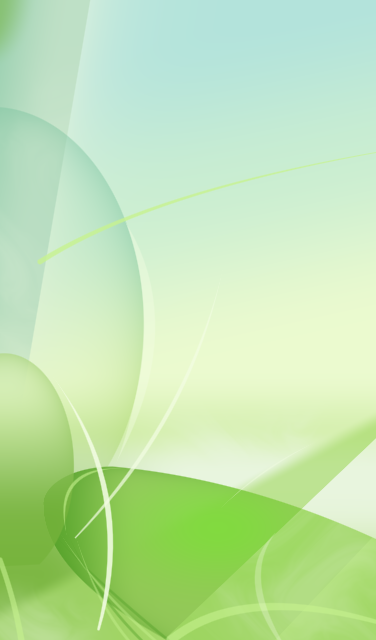
A WebGL 2 fragment shader for this background:

```glsl
#version 300 es
precision highp float;

uniform vec2 u_resolution;
out vec4 outColor;

const vec3 SKY_BLUE = vec3(0.70, 0.89, 0.86);
const vec3 SKY_MINT = vec3(0.79, 0.93, 0.82);
const vec3 CREAM = vec3(0.92, 0.98, 0.81);
const vec3 HORIZON = vec3(0.84, 0.94, 0.69);
const vec3 MIST = vec3(0.91, 0.96, 0.87);
const vec3 MEADOW = vec3(0.69, 0.85, 0.46);
const vec3 JADE = vec3(0.50, 0.77, 0.63);
const vec3 MOSS = vec3(0.46, 0.70, 0.23);
const vec3 DEEP = vec3(0.33, 0.63, 0.16);
const vec3 LIME = vec3(0.48, 0.86, 0.21);
const vec3 GLINT = vec3(0.95, 0.99, 0.89);
const vec3 LEMON = vec3(0.78, 0.95, 0.56);
const float SKY_TILT = 0.22;
const float MIST_SCALE = 15.0;
const int CURVE_STEPS = 20;

vec2 p;
vec3 col;

void tint(vec3 color, float amount) {
  col = mix(col, color, amount);
}

// Antialiased coverage of a signed distance, negative inside
float cover(float d) {
  return clamp(0.5 - d * u_resolution.y * 0.75, 0.0, 1.0);
}

// Tapered quadratic curve; z carries the half width
void ribbon(vec3 color, float alpha, vec3 a, vec3 b, vec3 c) {
  float nearest = 10.0;
  vec3 last = a;
  for (int i = 1; i <= CURVE_STEPS; i++) {
    float t = float(i) / float(CURVE_STEPS);
    vec3 next = mix(mix(a, b, t), mix(b, c, t), t);
    vec2 e = next.xy - last.xy, q = p - last.xy;
    float h = clamp(dot(q, e) / dot(e, e), 0.0, 1.0);
    nearest = min(nearest, length(q - e * h) - mix(last.z, next.z, h));
    last = next;
  }
  tint(color, alpha * cover(nearest));
}

float ellipse(vec2 center, vec2 r) {
  vec2 q = p - center;
  float k = length(q / r);
  return (k - 1.0) * k / (length(q / (r * r)) + 0.001);
}

// Soft cloud from warped, layered sines
float cloud(vec2 q) {
  float sum = 0.0, gain = 0.5;
  for (int i = 0; i < 5; i++) {
    q += 0.7 * sin(q.yx * 1.3 + float(i));
    sum += gain * sin(q.x) * sin(q.y + 0.8);
    q = mat2(1.5, 1.1, -1.1, 1.5) * q;
    gain *= 0.55;
  }
  return smoothstep(-0.5, 0.7, sum);
}

vec3 sky() {
  float s = p.y - SKY_TILT * (p.x - 0.3);
  vec3 c = mix(CREAM, SKY_MINT, smoothstep(0.43, 0.72, s));
  c = mix(c, SKY_BLUE, smoothstep(0.68, 0.95, s));
  c = mix(HORIZON, c, smoothstep(0.32, 0.42, p.y));
  c = mix(MIST, c, smoothstep(0.26, 0.33, p.y));
  return mix(MEADOW, c, smoothstep(0.02, 0.24, p.y));
}

// Broad leaf: rounded left cap, sloping top, curved lower edge
float leafDistance() {
  float dx = p.x - 0.176;
  float cap = 0.212 + 0.059 * sqrt(max(0.0, 1.0 - dx * dx / 0.0117));
  float slope = 0.271 - 0.09 * dx - 0.45 * dx * dx;
  float low = 0.212 - 0.212 * sqrt(max(0.0, (p.x - 0.068) / 0.193));
  float top = dx < 0.0 ? cap : slope;
  return max(max(p.y - top, (low - p.y) * 0.7), 0.068 - p.x);
}

void main() {
  p = gl_FragCoord.xy / u_resolution.y;
  float haze = cloud(p * MIST_SCALE);
  col = sky();

  // Tall panel on the left and the glow along its edge
  float side = p.x + 0.029 - 0.17 * p.y;
  float upper = smoothstep(0.34, 0.48, p.y);
  tint(MIST, 0.55 * upper * exp(-max(side, 0.0) * 17.0));
  vec3 panel = mix(SKY_MINT * 0.94, JADE, 0.75 * smoothstep(-0.03, -0.18, side));
  panel = mix(panel, MIST, 0.3 * haze * smoothstep(0.95, 0.7, p.y));
  tint(panel, 0.95 * upper * cover(side));
  float corner = ellipse(vec2(-0.02, 1.02), vec2(0.06, 0.11));
  tint(MOSS, 0.5 * smoothstep(0.02, -0.04, corner));

  // Large bubble with a shaded rim
  float bubble = ellipse(vec2(-0.013, 0.492), vec2(0.238, 0.341));
  vec3 rim = mix(MEADOW, JADE, smoothstep(0.35, 0.65, p.y));
  tint(rim, cover(bubble) * (0.08 + 0.42 * exp(bubble * 24.0)) * smoothstep(0.2, 0.32, p.y));

  // Lower left undergrowth, mist over the horizon
  tint(MOSS, 0.9 * smoothstep(0.38, 0.1, p.y) * smoothstep(0.3, 0.06, p.x));
  float band = exp(-pow(abs(p.y - 0.29) / 0.055, 2.0));
  tint(MIST, 0.6 * band * haze * smoothstep(0.18, 0.35, p.x));

  // Diagonal sheets on the right
  float ridge = p.y - 0.52 * p.x - 0.049;
  float fold = 0.95 * p.x - p.y - 0.243;
  tint(mix(MEADOW, LIME, 0.2), 0.65 * cover(fold) * smoothstep(0.006, -0.025, ridge));
  tint(MIST, 0.55 * cover(-fold) * smoothstep(0.13, 0.23, p.y));

  // Broad leaf, paler beyond the fold
  float leaf = leafDistance();
  vec2 g = (p - vec2(0.34, 0.175)) * vec2(7.0, 12.0);
  vec3 green = mix(DEEP, mix(MOSS, MEADOW, 0.5), smoothstep(0.07, 0.22, p.x));
  green = mix(green, LIME, 0.9 * exp(-dot(g, g)));
  green = mix(green, DEEP, 0.5 * exp(min(leaf, 0.0) * 90.0) * smoothstep(0.5, 0.1, p.x));
  vec3 pale = mix(mix(MEADOW, LIME, 0.3), MIST, 0.4 * haze);
  green = mix(green, pale, 0.75 * cover(-fold));
  float second = p.y - 1.054 * p.x + 0.453;
  green = mix(green, LEMON, 0.3 * cover(second) * exp(min(second, 0.0) * 12.0));
  tint(green, 0.92 * cover(leaf));

  // Upright petal at the left border
  float petal = ellipse(vec2(0.0065, 0.271), vec2(0.109, 0.177));
  vec3 skin = mix(MOSS, mix(HORIZON, MIST, 0.2), smoothstep(0.18, 0.42, p.y));
  skin = mix(skin, MOSS, 0.4 * exp(min(petal, 0.0) * 45.0));
  tint(skin, 0.8 * cover(max(petal, 0.115 + 0.05 * p.x - p.y)));
  tint(MIST, 0.45 * haze * smoothstep(0.11, 0.0, p.y) * smoothstep(0.2, 0.06, p.x));

  // Crossing stems at the foot
  for (int i = 0; i < 4; i++) {
    float k = float(i);
    ribbon(i % 2 == 0 ? DEEP : LEMON, 0.45, vec3(0.08 + 0.012 * k, 0.17, -0.001),
      vec3(0.15, 0.09 - 0.012 * k, 0.003), vec3(0.275 - 0.022 * k, -0.01, 0.002));
  }

  // Fine arcs and bright ribbons
  ribbon(LEMON, 0.6, vec3(0.0, 0.125, 0.004), vec3(0.024, 0.06, 0.004), vec3(0.035, -0.01, 0.005));
  ribbon(LEMON, 0.6, vec3(0.105, 0.16, -0.001), vec3(0.08, 0.27, 0.006), vec3(0.19, 0.268, -0.001));
  ribbon(LEMON, 0.6, vec3(0.267, 0.0, 0.007), vec3(0.378, 0.09, 0.007), vec3(0.6, 0.025, 0.003));
  ribbon(GLINT, 0.3, vec3(0.43, 0.167, 0.0), vec3(0.37, 0.1, 0.009), vec3(0.443, -0.01, 0.002));
  ribbon(GLINT, 0.5, vec3(0.345, 0.206, -0.001), vec3(0.41, 0.27, 0.003), vec3(0.495, 0.31, -0.001));
  ribbon(LEMON, 0.8, vec3(0.0625, 0.591, 0.004), vec3(0.234, 0.7, 0.002), vec3(0.6, 0.764, 0.0005));
  ribbon(GLINT, 0.42, vec3(0.193, 0.659, -0.001), vec3(0.28, 0.492, 0.019), vec3(0.18, 0.273, -0.001));
  ribbon(GLINT, 0.72, vec3(0.349, 0.583, -0.001), vec3(0.298, 0.349, 0.006), vec3(0.118, 0.16, 0.001));
  ribbon(GLINT, 0.88, vec3(0.081, 0.414, -0.001), vec3(0.2135, 0.234, 0.008), vec3(0.154, 0.017, 0.002));
  outColor = vec4(col, 1.0);
}
```
